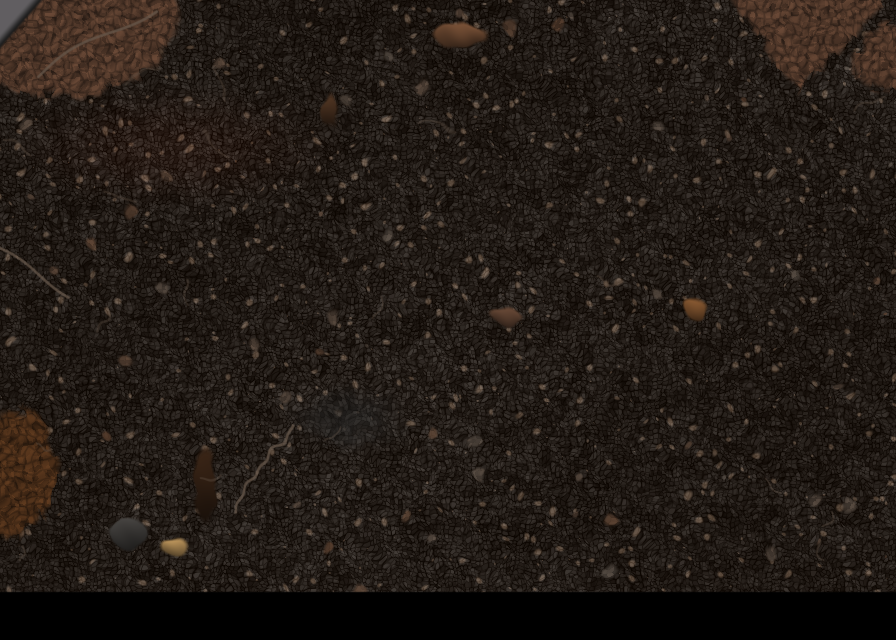
Give the GLSL for this texture, as a Shadertoy shader.

```glsl
vec2 hash2(vec2 p) {
    vec3 q = fract(p.xyx * vec3(0.1031, 0.1030, 0.0973));
    q += dot(q, q.yzx + 33.33);
    return fract((q.xx + q.yz) * q.zy);
}

// Nearest distance, second distance, random value of the nearest cell
vec3 cells(vec2 p) {
    vec3 best = vec3(9.0, 9.0, 0.0);
    for (int y = -1; y <= 1; y++)
    for (int x = -1; x <= 1; x++) {
        vec2 cell = floor(p) + vec2(x, y);
        vec2 h = hash2(cell);
        float d = length(cell + 0.15 + 0.7 * h - p);
        if (d < best.x) best = vec3(d, best.x, fract(h.x * 7.3 + h.y * 13.7));
        else best.y = min(best.y, d);
    }
    return best;
}

float crevice(vec3 cell) {
    return smoothstep(0.0, 0.4, cell.y - cell.x);
}

float ellipse(vec2 p, vec2 center, vec2 radius) {
    return (length((p - center) / radius) - 1.0) * min(radius.x, radius.y);
}

// Coverage of a thin bent fibre between two points
float fibre(vec2 p, vec2 a, vec2 b, float bend, float width) {
    vec2 ab = b - a;
    float t = clamp(dot(p - a, ab) / dot(ab, ab), 0.0, 1.0);
    vec2 side = normalize(vec2(-ab.y, ab.x));
    float d = length(p - a - ab * t - side * bend * sin(t * 5.0));
    return smoothstep(width + 1.0 / iResolution.y, width * 0.3, d);
}

// Blends a shaded chip over the ground
void chip(inout vec3 col, vec2 p, vec2 center, vec2 radius, vec3 tint) {
    float d = ellipse(p, center, radius);
    float shade = 0.75 + 0.3 * clamp((p.y - center.y) / radius.y, -1.0, 1.0);
    col = mix(col, tint * shade, smoothstep(0.003, -0.003, d));
}

void mainImage(out vec4 fragColor, in vec2 fragCoord) {
    vec2 p = fragCoord / iResolution.y;
    vec2 warp = sin(p.yx * 71.0 + 2.0 * sin(p * 43.0)) + 0.6 * sin(p.yx * 163.0 + p * 97.0);
    vec2 w = p + 0.003 * warp;

    // Soil crumbs at three sizes
    vec3 fine = cells(w * 150.0);
    vec3 medium = cells(w * 72.0 + 17.0);
    vec3 clod = cells(w * 24.0 + 5.0);
    float light = 0.03 + crevice(fine) * (0.025 + 0.085 * fine.z)
                + crevice(medium) * (0.015 + 0.065 * medium.z) + 0.025 * (clod.z - 0.5);
    float broad = sin(p.x * 5.0 - 1.8 + sin(p.y * 7.0)) * sin(p.y * 4.0 + 0.4);
    light *= 1.0 + 0.10 * broad;
    vec3 col = max(light + vec3(0.025, 0.0, -0.019), 0.0);
    col += vec3(0.03, 0.005, 0.0) * smoothstep(0.05, -0.05, ellipse(w, vec2(0.27, 0.77), vec2(0.16, 0.06)));

    // Pale specks and rare pebbles
    vec3 speck = cells(w * 46.0 + 31.0);
    float speckSize = 0.30 * smoothstep(0.62, 1.0, speck.z);
    col += vec3(0.25, 0.21, 0.175) * speck.z * smoothstep(speckSize + 0.04, speckSize * 0.4, speck.x) * step(0.62, speck.z);
    vec3 pebble = cells(w * 17.0 + 53.0);
    float pebbleSize = 0.20 * smoothstep(0.84, 1.0, pebble.z);
    vec3 pebbleTint = mix(vec3(0.36, 0.25, 0.18), vec3(0.34, 0.31, 0.28), fract(pebble.z * 41.0));
    col = mix(col, pebbleTint * (0.7 + 0.4 * fine.z),
              0.85 * smoothstep(pebbleSize + 0.02, pebbleSize * 0.5, pebble.x) * step(0.84, pebble.z));

    // Fibrous brown peat at the borders
    vec2 ragged = w + 0.014 * (vec2(clod.z, medium.z) - 0.5);
    float wedge = max(dot(ragged - vec2(1.145, 1.0), vec2(-0.83, -0.56)),
                      dot(ragged - vec2(1.36, 0.98), vec2(0.72, -0.69)));
    wedge = max(wedge, 0.85 - ragged.y);
    float peat = min(ellipse(ragged, vec2(0.10, 0.99), vec2(0.18, 0.14)), wedge);
    peat = min(peat, ellipse(ragged, vec2(1.39, 0.91), vec2(0.05)));
    float leftPeat = ellipse(ragged, vec2(0.02, 0.26), vec2(0.065, 0.10));
    float strands = 0.5 + 0.5 * sin(dot(w, vec2(170.0, -240.0)) + 3.0 * sin(w.x * 60.0));
    vec3 peatTint = mix(vec3(0.34, 0.235, 0.175), vec3(0.31, 0.19, 0.10), step(leftPeat, peat));
    float peatShade = 0.45 + 0.35 * fine.z + 0.25 * crevice(medium) + 0.18 * strands;
    col = mix(col, peatTint * peatShade, smoothstep(0.006, -0.006, min(peat, leftPeat)));

    // Larger fragments
    chip(col, w, vec2(0.72, 0.945), vec2(0.042, 0.018), vec3(0.46, 0.31, 0.21));
    chip(col, w, vec2(0.20, 0.167), vec2(0.027, 0.024), vec3(0.27, 0.26, 0.25));
    chip(col, w, vec2(0.272, 0.145), vec2(0.020, 0.015), vec3(0.72, 0.57, 0.35));
    chip(col, w, vec2(1.086, 0.516), vec2(0.015, 0.018), vec3(0.52, 0.34, 0.19));
    chip(col, w, vec2(0.79, 0.504), vec2(0.023, 0.012), vec3(0.40, 0.28, 0.21));
    chip(col, w, vec2(0.515, 0.825), vec2(0.013, 0.025), vec3(0.30, 0.20, 0.13));
    chip(col, w, vec2(0.32, 0.24), vec2(0.017, 0.055), vec3(0.22, 0.14, 0.085));
    float ash = smoothstep(0.02, -0.03, ellipse(ragged, vec2(0.545, 0.345), vec2(0.075, 0.04)));
    col = mix(col, vec3(0.15, 0.145, 0.14) * (0.7 + 0.6 * fine.z), 0.7 * ash);

    // Roots and scattered short fibres
    float roots = fibre(w, vec2(0.37, 0.20), vec2(0.45, 0.34), 0.008, 0.0025);
    roots = max(roots, fibre(p, vec2(-0.02, 0.62), vec2(0.11, 0.54), 0.006, 0.002));
    roots = max(roots, fibre(p, vec2(0.06, 0.88), vec2(0.24, 0.99), 0.010, 0.002));
    for (int i = 0; i < 18; i++) {
        vec2 h = hash2(vec2(i, 71.0));
        vec2 start = vec2(1.4, 1.0) * h;
        float angle = 40.0 * h.x + 23.0 * h.y;
        vec2 end = start + (0.02 + 0.04 * h.y) * vec2(cos(angle), sin(angle));
        roots = max(roots, 0.45 * fibre(w, start, end, 0.004, 0.0015));
    }
    col = mix(col, vec3(0.40, 0.34, 0.29), 0.75 * roots);

    // Grey tray corner and black lower band
    float tray = dot(p - vec2(0.0, 0.925), vec2(0.75, -0.66));
    vec3 metal = mix(vec3(0.10), vec3(0.38, 0.37, 0.38), smoothstep(0.0, -0.015, tray));
    col = mix(col, metal, smoothstep(0.003, -0.003, tray));
    float pixel = 1.0 / iResolution.y;
    col *= smoothstep(0.075 - pixel, 0.075 + pixel, p.y);
    fragColor = vec4(clamp(col, 0.0, 1.0), 1.0);
}
```
